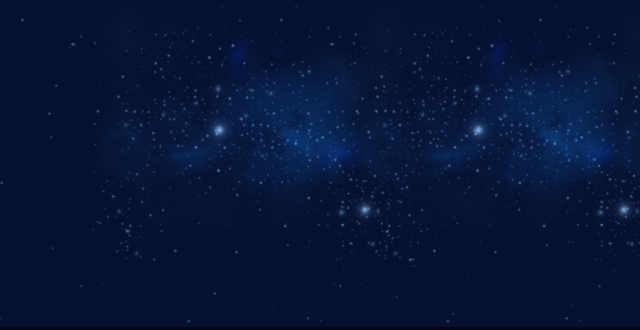
A Shadertoy shader for this background:

```glsl
// Midnight blue sky with overlapping repeats of a misty, starry nebula.

const vec3 NIGHT = vec3(0.024, 0.065, 0.185);
const vec3 FLOOR_LINE = vec3(0.008, 0.018, 0.09);
const vec3 AZURE = vec3(0.012, 0.085, 0.150);
const vec3 COBALT = vec3(0.000, 0.025, 0.125);
const vec3 TEAL = vec3(0.012, 0.036, 0.045);
const vec3 SMOKE = vec3(0.018, 0.024, 0.016);
const vec3 STARLIGHT = vec3(0.52, 0.68, 0.78);
const float REPEAT_STEP = 0.785;

// Leading stars: position and strength
const vec3 LEADERS[14] = vec3[14](
    vec3(0.665, 0.606, 1.00), vec3(0.661, 0.730, 0.60),
    vec3(1.106, 0.364, 0.95), vec3(1.035, 0.356, 0.60),
    vec3(0.821, 0.717, 0.45), vec3(0.745, 0.649, 0.42),
    vec3(0.593, 0.687, 0.40), vec3(0.495, 0.652, 0.42),
    vec3(0.381, 0.621, 0.38), vec3(0.361, 0.359, 0.42),
    vec3(0.414, 0.232, 0.40), vec3(0.937, 0.783, 0.38),
    vec3(1.129, 0.260, 0.42), vec3(0.795, 0.528, 0.38));

float hash(vec2 p) {
    return fract(sin(dot(p, vec2(127.1, 311.7))) * 43758.5453);
}

float noise(vec2 p) {
    vec2 i = floor(p), f = fract(p);
    f = f * f * (3.0 - 2.0 * f);
    return mix(mix(hash(i), hash(i + vec2(1, 0)), f.x),
               mix(hash(i + vec2(0, 1)), hash(i + vec2(1, 1)), f.x), f.y);
}

float fbm(vec2 p) {
    float sum = 0.0, weight = 0.5;
    for (int i = 0; i < 5; i++) {
        sum += weight * noise(p);
        p = mat2(1.6, 1.2, -1.2, 1.6) * p + 7.3;
        weight *= 0.5;
    }
    return sum;
}

float glow(vec2 p, vec2 centre, vec2 radius) {
    vec2 q = (p - centre) / radius;
    return exp(-dot(q, q));
}

// Soft coloured mist
vec3 clouds(vec2 p) {
    vec2 warp = vec2(fbm(p * 7.0), fbm(p * 7.0 + 31.0)) - 0.48;
    vec2 q = p + 0.12 * warp;
    float wisps = smoothstep(0.15, 0.8, fbm(p * 9.0 + 2.0 * warp)) * 1.5 + 0.2;
    float azure = 0.90 * glow(q, vec2(0.87, 0.62), vec2(0.17, 0.15))
                + 0.55 * glow(q, vec2(0.48, 0.60), vec2(0.10, 0.11))
                + 0.32 * glow(q, vec2(0.63, 0.52), vec2(0.22, 0.09))
                + 0.35 * glow(q, vec2(0.98, 0.50), vec2(0.13, 0.09));
    float cobalt = 0.85 * glow(q, vec2(0.725, 0.835), vec2(0.038, 0.047))
                 + 0.30 * glow(q, vec2(0.86, 0.89), vec2(0.035, 0.030))
                 + 0.70 * glow(q, vec2(1.025, 0.525), vec2(0.055, 0.038));
    float teal = 0.75 * glow(q, vec2(0.55, 0.41), vec2(0.13, 0.10))
               + 0.80 * glow(q, vec2(1.08, 0.75), vec2(0.09, 0.05))
               + 0.35 * glow(q, vec2(0.36, 0.60), vec2(0.08, 0.16));
    float smoke = glow(q, vec2(0.43, 0.85), vec2(0.10, 0.09));
    return wisps * (AZURE * azure + TEAL * teal + SMOKE * smoke)
         + COBALT * cobalt * (0.6 + 0.4 * wisps);
}

// Chance of finding small stars at a place
float starDensity(vec2 p) {
    float d = 0.70 * glow(p, vec2(0.82, 0.62), vec2(0.32, 0.19))
            + 0.55 * glow(p, vec2(1.10, 0.36), vec2(0.16, 0.14))
            + 0.55 * glow(p, vec2(0.38, 0.30), vec2(0.09, 0.11))
            + 0.35 * glow(p, vec2(0.48, 0.68), vec2(0.16, 0.20));
    return d * step(0.28, p.x) * step(0.20, p.y) * step(p.y, 0.92);
}

// One jittered star per grid cell, thinned by density
float starField(vec2 p, float cell, float seed, float pixel) {
    vec2 id = floor(p / cell);
    vec2 key = id + seed;
    vec2 jitter = vec2(hash(key + 3.1), hash(key + 8.7));
    vec2 centre = (id + 0.2 + 0.6 * jitter) * cell;
    float present = step(hash(key), starDensity(centre));
    float power = hash(key + 15.3);
    float radius = max(mix(0.0020, 0.0040, power * power), 0.65 * pixel);
    return present * mix(0.16, 0.60, power * power * power)
         * glow(p, centre, vec2(radius));
}

// Bright core with a wide halo
float leadingStar(vec2 p, vec3 star) {
    float size = star.z;
    return size * (0.62 * glow(p, star.xy, vec2(0.004 + 0.007 * size * size))
                 + 0.22 * size * glow(p, star.xy, vec2(0.026 * size)));
}

vec3 nebula(vec2 p, float pixel) {
    float stars = starField(p, 0.034, 11.0, pixel)
                + 0.75 * starField(p, 0.021, 57.0, pixel);
    for (int i = 0; i < 14; i++) stars += leadingStar(p, LEADERS[i]);
    float leftEdge = smoothstep(0.26, 0.34, p.x);
    return clouds(p) * leftEdge + STARLIGHT * stars;
}

void mainImage(out vec4 fragColor, in vec2 fragCoord) {
    float pixel = 1.0 / iResolution.y;
    vec2 p = fragCoord * pixel;
    vec3 color = NIGHT;
    for (int i = 0; i < 3; i++)
        color += nebula(p - vec2(REPEAT_STEP * float(i), 0.0), pixel);
    // Thin dark band along the bottom
    color = mix(FLOOR_LINE, color, smoothstep(0.006, 0.012, p.y));
    fragColor = vec4(color, 1.0);
}
```
